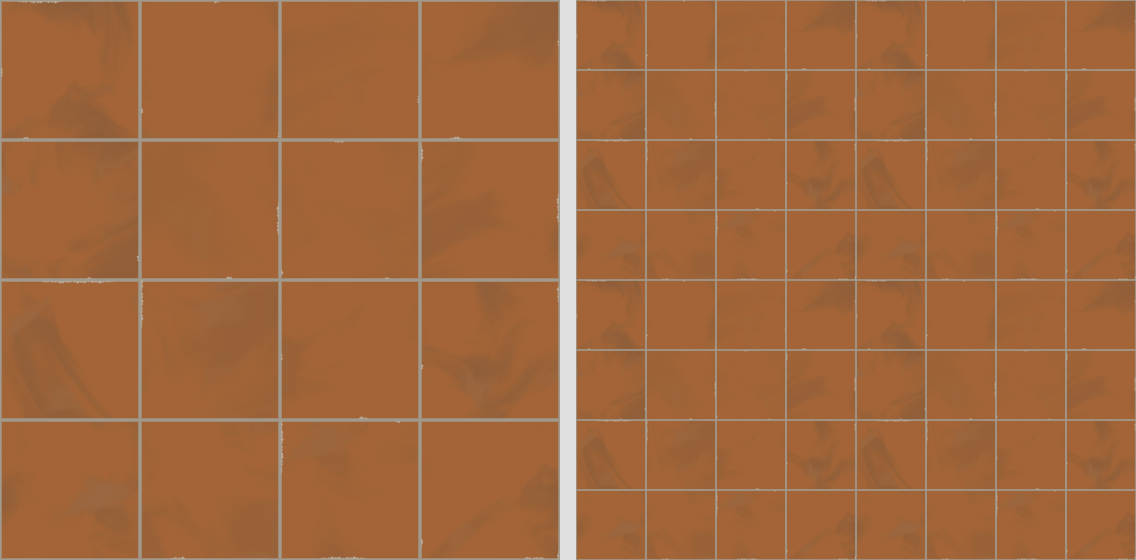
Left: one tile. Right: repeated 2 by 2.
Give the GLSL for this texture, as a Shadertoy shader.

```glsl
// Square terracotta tiles with thin grey grout, cloudy stains and chipped edges.

const float TILES = 4.0;          // repeats across and down
const float GROUT_HALF = 0.0125;  // half joint width, in tile units
const float CHIP_DEPTH = 0.012;   // deepest chip, in tile units
const float CHIP_CHANCE = 0.5;    // share of tile sides that are chipped
const float CLOUD_SCALE = 3.6;    // stain detail per tile
const float TAU = 6.2831853;

const vec3 CLAY  = vec3(0.645, 0.394, 0.214);
const vec3 STAIN = vec3(0.560, 0.368, 0.222);
const vec3 DUST  = vec3(0.625, 0.430, 0.280);
const vec3 GROUT = vec3(0.630, 0.600, 0.550);
const vec3 CHIP  = vec3(0.730, 0.685, 0.625);

vec3 hash3(vec3 p) {
    p = fract(p * vec3(0.1031, 0.1030, 0.0973));
    p += dot(p, p.yxz + 33.33);
    return fract((p.xxy + p.yxx) * p.zyx);
}

// Layered, warped sines: soft clouds breaking up into fine mottling.
float clouds(vec2 p) {
    const mat2 TURN = mat2(0.80, 0.60, -0.60, 0.80);
    float sum = 0.0, amp = 0.5;
    for (int i = 0; i < 7; i++) {
        p = TURN * p + 0.9 * sin(p.yx * 0.8 + float(i) * 1.7);
        sum += amp * sin(p.x) * sin(p.y);
        p *= 1.85;
        amp *= 0.56;
    }
    return sum;
}

// Coverage of the pale chips along the four sides of one tile.
float chips(vec2 local, vec2 id, float aa) {
    float cover = 0.0;
    vec2 q = local;
    for (int side = 0; side < 4; side++) {
        vec3 rnd = hash3(vec3(id + 7.0, float(side) * 5.0 + 3.0));
        vec3 more = hash3(vec3(id + 19.0, float(side) * 3.0 + 11.0));
        float reach = 0.02 + 0.30 * pow(more.x, 4.0);
        float window = smoothstep(reach, reach * 0.5, abs(q.x - rnd.y));
        float phase = rnd.z * TAU;
        float jag = (sin(q.x * 47.0 + phase) + sin(q.x * 113.0 + 2.0 * phase)
                   + sin(q.x * 241.0 + 3.0 * phase)) / 3.0;
        float depth = CHIP_DEPTH * window * (0.5 + 0.6 * jag);
        float band = smoothstep(-aa, aa, GROUT_HALF + depth - q.y)
                   * smoothstep(-aa, aa, q.y - GROUT_HALF * 0.6);
        float worn = step(rnd.x, CHIP_CHANCE) * smoothstep(0.0, 0.3, window);
        cover = max(cover, band * worn * (0.75 + 0.25 * jag));
        q = vec2(q.y, 1.0 - q.x);  // next side
    }
    return cover;
}

void mainImage(out vec4 fragColor, in vec2 fragCoord) {
    vec2 grid = fragCoord / iResolution.xy * TILES;
    vec2 id = mod(floor(grid), TILES);
    vec2 local = fract(grid);
    float aa = 0.8 * TILES / min(iResolution.x, iResolution.y);

    // Stains: each tile has its own clouds, heavier in the outer columns.
    vec3 rnd = hash3(vec3(id + 1.0, 2.0));
    vec2 p = local * CLOUD_SCALE + rnd.xy * 40.0;
    float strength = 0.40 + 0.45 * rnd.z + 0.25 * cos(TAU * (id.x + 0.5) / TILES);
    float stain = strength * smoothstep(-0.12, 0.60, clouds(p));

    // A faint darkening towards the tile border.
    vec2 toEdge = min(local, 1.0 - local);
    float edge = min(toEdge.x, toEdge.y);
    stain += 0.10 * smoothstep(0.12, 0.0, edge);

    // Pale dust inside the heavier stains.
    float dust = smoothstep(0.10, 0.60, clouds(p * 1.3 + 17.0)) * stain;
    vec3 color = mix(CLAY, STAIN, clamp(stain, 0.0, 1.0));
    color = mix(color, DUST, 0.7 * clamp(dust, 0.0, 1.0));

    // Joints and chips.
    color = mix(color, GROUT, smoothstep(aa, -aa, edge - GROUT_HALF));
    color = mix(color, CHIP, chips(local, id, aa));

    fragColor = vec4(color, 1.0);
}
```
